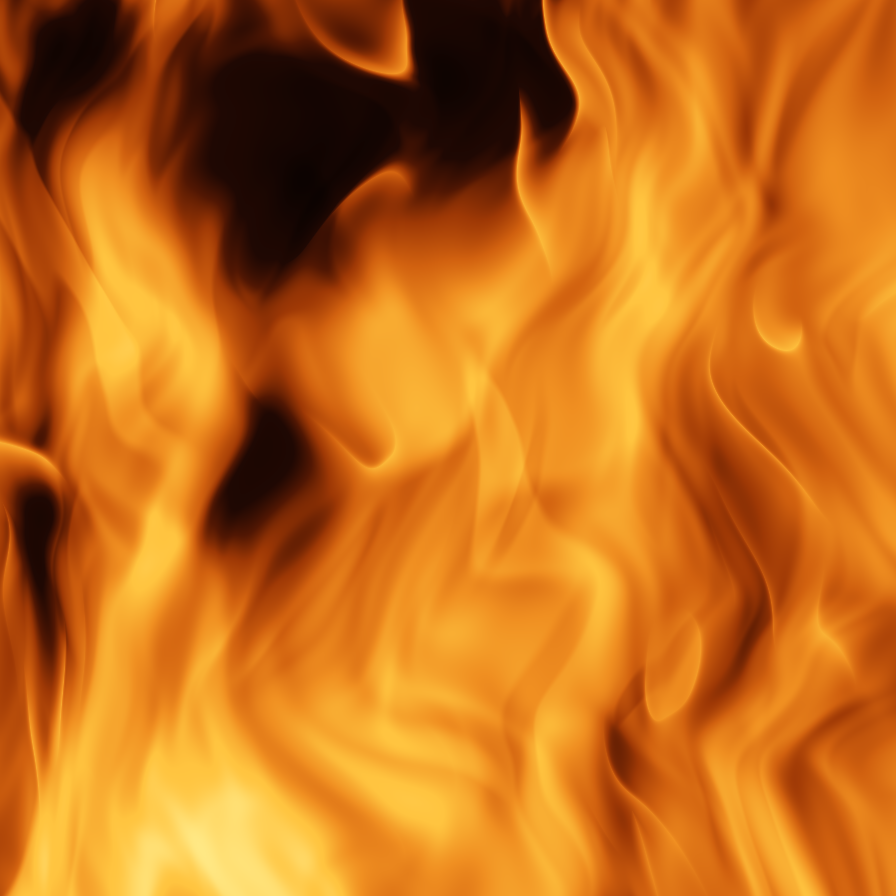
Reproduce this texture procedurally as a WebGL 2 fragment shader.

```glsl
#version 300 es
precision highp float;

uniform vec2 u_resolution;
out vec4 fragColor;

vec2 hashGradient(vec2 cell) {
    float h = fract(sin(dot(cell, vec2(127.1, 311.7))) * 43758.5);
    float angle = 6.28318 * h;
    return vec2(cos(angle), sin(angle));
}

float gradientNoise(vec2 p) {
    vec2 cell = floor(p);
    vec2 f = p - cell;
    vec2 u = f * f * f * (f * (f * 6.0 - 15.0) + 10.0);
    vec2 e = vec2(0.0, 1.0);
    float a = dot(hashGradient(cell), f);
    float b = dot(hashGradient(cell + e.yx), f - e.yx);
    float c = dot(hashGradient(cell + e.xy), f - e.xy);
    float d = dot(hashGradient(cell + e.yy), f - e.yy);
    return mix(mix(a, b, u.x), mix(c, d, u.x), u.y);
}

vec2 turbulence(vec2 p, float frequency) {
    vec2 q = p * frequency;
    return vec2(gradientNoise(q + 3.7), gradientNoise(q + vec2(19.3, 41.1)));
}

float glow(vec2 p, vec2 center, vec2 radius) {
    vec2 d = (p - center) / radius;
    return exp(-dot(d, d));
}

// Large hollows and hot cores
float hearth(vec2 p) {
    float hollows = 3.3 * glow(p, vec2(0.39, 0.86), vec2(0.19, 0.19))
        + 2.3 * glow(p, vec2(0.29, 0.45), vec2(0.06, 0.11))
        + 1.7 * glow(p, vec2(-0.02, 0.48), vec2(0.07, 0.25))
        + 1.8 * glow(p, vec2(0.02, 0.97), vec2(0.14, 0.16))
        + 1.0 * glow(p, vec2(0.93, 0.38), vec2(0.14, 0.2))
        + 1.1 * glow(p, vec2(0.66, 0.1), vec2(0.07, 0.1));
    float cores = 0.9 * glow(p, vec2(0.5, 0.38), vec2(0.2, 0.25))
        + 0.9 * glow(p, vec2(0.13, 0.55), vec2(0.1, 0.2))
        + 0.6 * glow(p, vec2(0.3, 0.02), vec2(0.6, 0.14));
    return cores - hollows;
}

// Soft rise on one side, crisper fall on the other
float sheetProfile(float phase, float edge) {
    float f = fract(phase);
    return smoothstep(0.0, 1.0 - edge, f) * (1.0 - smoothstep(1.0 - edge, 1.0, f));
}

// Overlapping translucent tongues of flame
float flameSheets(vec2 p) {
    float sum = 0.0;
    float amplitude = 1.15;
    vec2 scale = vec2(3.6, 1.3);
    for (int i = 0; i < 4; i++) {
        float layer = float(i);
        float tilt = 0.4 * sin(layer * 2.1 + 0.6);
        vec2 q = vec2(p.x - tilt * p.y, p.y) * scale + layer * vec2(17.3, 9.1);
        float softness = smoothstep(-0.4, 0.3, gradientNoise(p * 3.5 + layer * 7.7));
        float phase = 1.4 * gradientNoise(q) + 0.37 * layer + 0.5;
        sum += amplitude * (sheetProfile(phase, mix(0.12, 0.5, softness)) - 0.45);
        amplitude *= 0.62;
        scale *= vec2(1.7, 1.55);
    }
    return sum;
}

// Thin bright rims along noise contours, kept to scattered patches
float filaments(vec2 p, vec2 scale, float seed) {
    float n = gradientNoise(p * scale + seed);
    float rim = n > 0.0 ? exp(-n * 11.0) : exp(n * 50.0);
    float patches = smoothstep(0.12, 0.42, gradientNoise(p * vec2(4.5, 3.2) + seed * 2.3));
    return rim * patches;
}

vec3 fireColor(float heat) {
    vec3 colors[6] = vec3[6](
        vec3(0.12, 0.03, 0.01), vec3(0.32, 0.09, 0.01), vec3(0.62, 0.22, 0.02),
        vec3(0.82, 0.38, 0.06), vec3(0.94, 0.56, 0.13), vec3(1.0, 0.77, 0.25));
    float stops[6] = float[6](-1.65, -1.08, -0.57, 0.06, 0.79, 1.7);
    vec3 color = colors[0] * mix(0.3, 1.0, smoothstep(-3.2, -1.65, heat));
    for (int i = 1; i < 6; i++) {
        float t = clamp((heat - stops[i - 1]) / (stops[i] - stops[i - 1]), 0.0, 1.0);
        color = mix(color, colors[i], t);
    }
    return mix(color, vec3(1.0, 0.91, 0.52), smoothstep(1.7, 2.9, heat));
}

void main() {
    vec2 uv = gl_FragCoord.xy / u_resolution;

    // Rising air bends the flames at two sizes
    vec2 flow = uv + vec2(0.15, 0.1) * turbulence(uv, 3.0);
    flow += vec2(0.045, 0.05) * turbulence(flow, 7.5);

    float heat = 0.3 + hearth(mix(uv, flow, 0.85));
    heat += 1.5 * gradientNoise(flow * vec2(4.0, 2.2) + 5.3);
    heat += flameSheets(flow);
    heat += 0.35 * gradientNoise(flow * vec2(24.0, 5.0) + 31.0);

    // Rims outshine whatever lies behind them
    float rims = max(filaments(flow, vec2(7.0, 2.2), 12.4),
                     filaments(flow + 0.2 * uv.yx, vec2(10.0, 3.5), 27.9));
    heat = mix(heat, max(heat, 1.8), 0.8 * rims);

    fragColor = vec4(fireColor(heat), 1.0);
}
```
